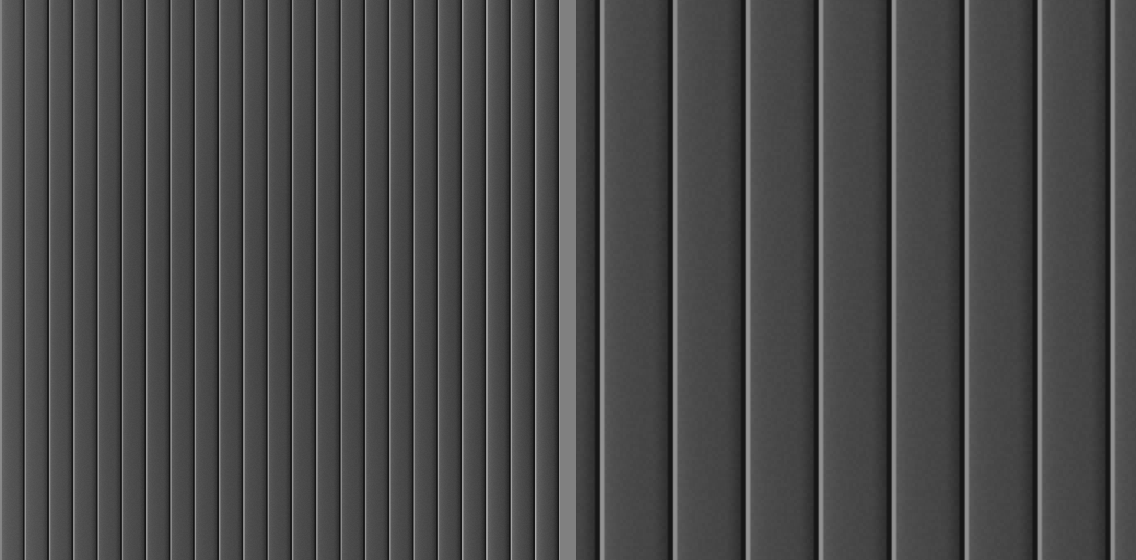
Left: the whole. Right: its middle third, enlarged.
Give the GLSL for this texture, as a WebGL 2 fragment shader.

```glsl
#version 300 es
precision highp float;
// Dark satin metal cladding: 23 vertical slats, each with a bright left lip
// and a dark groove on its right. Slat shading steepens towards the right side,
// while smooth per-slat noise varies the lips and a fine grain dulls the faces.

uniform vec2 u_resolution;
out vec4 outColor;

const float SLATS = 23.04;
const float LIP_OFFSET = 0.015;
const float GRAIN_CELLS = 512.0;
const vec3 GROOVE_COLOR = vec3(0.08);
const vec3 LIP_COLOR = vec3(0.58);

// Sine-free hash of a 2D cell, from 0 to 1.
float hash(vec2 cell) {
  vec3 p = fract(vec3(cell.xyx) * 0.1031);
  p += dot(p, p.yzx + 33.33);
  return fract((p.x + p.y) * p.z);
}

// Smooth noise along y, independent for each slat.
float slatNoise(float slat, float y) {
  float row = floor(y);
  float blend = smoothstep(0.0, 1.0, fract(y));
  return mix(hash(vec2(slat, row)), hash(vec2(slat, row + 1.0)), blend);
}

// Vertical band from start to end, with softened edges.
float band(float x, float start, float end, float soft) {
  return smoothstep(start - soft, start + soft, x)
       * (1.0 - smoothstep(end - soft, end + soft, x));
}

// Broad light over the panel: slightly paler left edge, top and bottom.
float panelLight(vec2 uv) {
  float left = 0.05 * exp(-uv.x * 8.0);
  float top = 0.018 * smoothstep(0.55, 1.0, uv.y);
  float bottom = 0.012 * (1.0 - smoothstep(0.0, 0.45, uv.y));
  return 0.272 + left + top + bottom;
}

// Gradient across one slat, stronger on slats nearer the right side.
float slatShade(float across, float side) {
  float slope = mix(0.045, 0.13, side * side);
  float edgeGlow = mix(0.075, 0.10, side) * exp(-across * 8.0);
  float rightFall = 0.07 * smoothstep(0.7, 0.95, across);
  return slope * (0.5 - across) + edgeGlow - rightFall;
}

void main() {
  vec2 uv = gl_FragCoord.xy / u_resolution;
  float position = uv.x * SLATS - LIP_OFFSET;
  float slat = floor(position);
  float across = fract(position);
  float side = smoothstep(0.55, 1.0, slat / (SLATS - 1.0));
  float soft = max(0.55 * SLATS / u_resolution.x, 0.02);

  // Slat face with fine grain.
  float grain = hash(floor(uv * GRAIN_CELLS)) - 0.5;
  vec3 color = vec3(panelLight(uv) + slatShade(across, side) + 0.016 * grain);

  // Dark groove at the right end of the slat.
  float groove = band(across, 0.925, 1.2, soft);
  color = mix(color, GROOVE_COLOR, groove * 0.95);

  // Bright lip straddling the slat boundary.
  float fromLip = fract(across + 0.5) - 0.5;
  float lipSlat = floor(position + 0.5);
  float lip = band(fromLip, -0.005, 0.055, soft);
  float wear = 0.8 + 0.2 * slatNoise(lipSlat, uv.y * 4.0);
  float topFade = 1.0 - 0.25 * smoothstep(0.7, 1.0, uv.y) * (1.0 - uv.x);
  vec3 lipColor = LIP_COLOR + 0.08 * smoothstep(0.6, 1.0, uv.x);
  color = mix(color, lipColor, lip * wear * topFade);

  outColor = vec4(clamp(color, 0.0, 1.0), 1.0);
}
```
